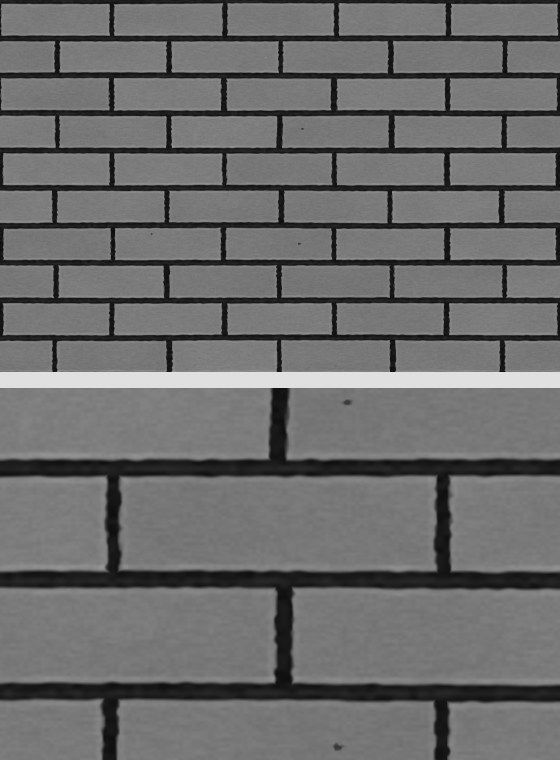
Top, the full canvas; bottom, a detail of the centre.
Give the GLSL for this texture, as a Shadertoy shader.

```glsl
const vec2 CANVAS = vec2(1.5, 1.0);        // wall size, height = 1
const vec2 PITCH = vec2(0.2996, 0.1007);   // brick plus joint
const float JOINT = 0.0074;                // half width of a joint
const float TOP = 0.998;                   // centre of the first bed joint

float hash(vec2 p) {
    vec3 q = fract(p.xyx * vec3(0.1031, 0.1030, 0.0973));
    q += dot(q, q.yzx + 33.33);
    return fract((q.x + q.y) * q.z);
}

float noise(vec2 p) {
    vec2 i = floor(p), f = fract(p);
    f = f * f * (3.0 - 2.0 * f);
    return mix(mix(hash(i), hash(i + vec2(1, 0)), f.x),
               mix(hash(i + vec2(0, 1)), hash(i + vec2(1, 1)), f.x), f.y);
}

// Gaussian ridge around a given depth
float ridge(float depth, float centre, float width) {
    float t = (depth - centre) / width;
    return exp(-t * t);
}

// Each upright joint is laid a little off its place
float jointShift(vec2 id) { return (hash(id + 41.0) - 0.5) * 0.009; }
float jointHalf(vec2 id) { return JOINT * mix(0.78, 1.08, hash(id + 87.0)); }

// Each bed joint drifts slowly along the wall
float bedShift(float x, float row) {
    return (noise(vec2(x * 3.0, row * 7.3 + 50.0)) - 0.5) * 0.003;
}

// Depth inside the brick from its left, right, top and bottom edges
vec4 edgeDepths(vec2 local, vec2 id, float x) {
    vec2 next = id + vec2(1, 0);
    return vec4(local.x - jointShift(id) - jointHalf(id),
                PITCH.x - local.x + jointShift(next) - jointHalf(next),
                local.y - bedShift(x, id.y) - JOINT,
                PITCH.y - local.y + bedShift(x, id.y + 1.0) - JOINT);
}

float brickTone(vec2 p, vec2 local, vec2 id, vec4 depth) {
    float grain = noise(p * vec2(90.0, 330.0)) + noise(p * vec2(260.0, 300.0)) - 1.0;
    float stain = noise(p * vec2(9.0, 22.0)) - 0.5;
    float tone = 0.477 + 0.024 * (hash(id + 13.0) - 0.5) + 0.026 * grain + 0.02 * stain;

    // Pale arrises
    float worn = 0.5 + 0.7 * noise(p * vec2(35.0, 8.0));
    tone += worn * (0.045 * ridge(depth.z, 0.004, 0.0025)
                  + 0.065 * ridge(depth.w, 0.004, 0.0025)
                  + 0.035 * ridge(min(depth.x, depth.y), 0.004, 0.0025));

    // Occasional small pit
    vec2 pit = PITCH * mix(vec2(0.2), vec2(0.8), vec2(hash(id + 5.0), hash(id + 9.0)));
    float pitDist = length((local - pit) * vec2(0.5, 1.0)) + 0.003 * noise(p * 300.0);
    float pitted = step(0.9, hash(id + 23.0));
    return tone - 0.22 * pitted * (1.0 - smoothstep(0.002, 0.005, pitDist));
}

float mortarTone(vec2 p, float bedOffset) {
    float grit = noise(p * vec2(130.0, 190.0));
    float inBed = 1.0 - smoothstep(JOINT * 0.8, JOINT * 1.4, abs(bedOffset));
    float ledge = inBed * ridge(bedOffset, 0.001, 0.0035);
    return 0.055 + 0.055 * grit + 0.05 * ledge;
}

void mainImage(out vec4 fragColor, in vec2 fragCoord) {
    vec2 p = fragCoord / iResolution.xy * CANVAS;
    float pixel = CANVAS.y / iResolution.y;

    // Running bond, rows counted downward
    float down = TOP - p.y;
    float row = floor(down / PITCH.y);
    float across = p.x + 0.5 * PITCH.x * mod(row, 2.0);
    vec2 id = vec2(floor(across / PITCH.x), row);
    vec2 local = vec2(across, down) - id * PITCH;

    // Ragged ends, smoother beds
    vec4 depth = edgeDepths(local, id, p.x);
    depth.xy += (noise(p * 170.0) - 0.5) * 0.0035;
    depth.zw += (noise(p * vec2(90.0, 60.0)) - 0.5) * 0.0016;
    float inside = min(min(depth.x, depth.y), min(depth.z, depth.w));

    float bedOffset = local.y - PITCH.y * step(0.5 * PITCH.y, local.y);
    float soft = max(0.8 * pixel, 0.0022);
    float face = smoothstep(-soft, soft, inside);
    float tone = mix(mortarTone(p, bedOffset), brickTone(p, local, id, depth), face);
    fragColor = vec4(vec3(tone), 1.0);
}
```
